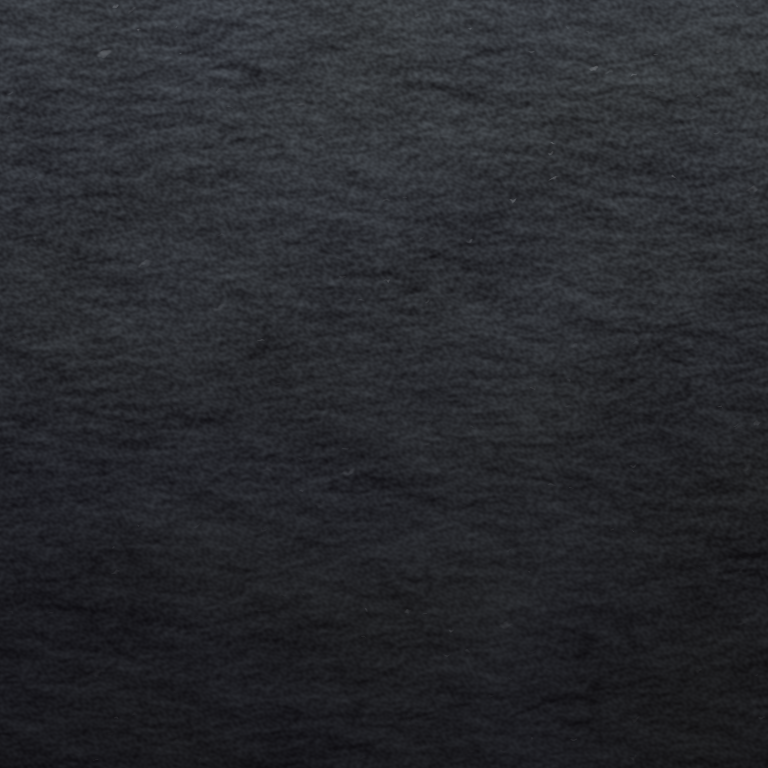
Give the GLSL for this texture, as a Shadertoy shader.

```glsl
#define SHADOW_COLOR vec3(0.094, 0.094, 0.109)
#define LIGHT_COLOR  vec3(0.229, 0.243, 0.263)
#define BLUE_TINT    vec3(-0.003, -0.003, 0.006)
#define LEDGE_SCALE  vec2(15.0, 43.0)
#define GRAIN_SCALE  vec2(163.7, 207.3)
#define RELIEF_GAIN  0.62
#define LEDGE_GAIN   0.36
#define GRAIN_GAIN   0.50
#define CRACK_GAIN   0.30
#define FLECK_GAIN   0.17

vec2 hash2(vec2 p) {
    vec3 q = fract(p.xyx * vec3(0.1031, 0.1030, 0.0973));
    q += dot(q, q.yzx + 33.33);
    return fract((q.xx + q.yz) * q.zy);
}

vec2 gradientAt(vec2 cell) {
    float angle = 6.28318 * hash2(cell).x;
    return vec2(cos(angle), sin(angle));
}

float gradientNoise(vec2 p) {
    vec2 i = floor(p), f = p - i;
    vec2 u = f * f * f * (f * (f * 6.0 - 15.0) + 10.0);
    vec2 e = vec2(0.0, 1.0);
    float low  = mix(dot(gradientAt(i), f),
                     dot(gradientAt(i + e.yx), f - e.yx), u.x);
    float high = mix(dot(gradientAt(i + e.xy), f - e.xy),
                     dot(gradientAt(i + e.yy), f - e.yy), u.x);
    return mix(low, high, u.y);
}

vec2 turn(vec2 p, float angle) {
    float c = cos(angle), s = sin(angle);
    return vec2(c * p.x - s * p.y, s * p.x + c * p.y);
}

// Flat, layered height of the split stone
float ledgeHeight(vec2 p) {
    float sum = 0.0, amplitude = 0.6;
    for (int i = 0; i < 3; i++) {
        float octave = float(i);
        vec2 q = turn(p, 0.09 - 0.13 * octave) * LEDGE_SCALE * pow(1.93, octave);
        sum += amplitude * gradientNoise(q + 40.0 + 17.3 * octave);
        amplitude *= 0.62;
    }
    return sum;
}

// Thin dark seams that open only in some places
float cracks(vec2 p) {
    float seam = abs(gradientNoise(turn(p, -0.08) * vec2(8.0, 27.0) + 71.3));
    float patchMask = smoothstep(0.05, 0.4, gradientNoise(p * vec2(6.3, 10.7) + 23.7));
    return (1.0 - smoothstep(0.0, 0.13, seam)) * patchMask;
}

// Sparse pale chips, one per chosen cell, in two sizes
float flecks(vec2 p) {
    float total = 0.0;
    float cluster = smoothstep(-0.15, 0.35, gradientNoise(p * vec2(4.3, 5.7) + 33.1));
    for (int i = 0; i < 2; i++) {
        float cells = 19.0 + 18.0 * float(i);
        vec2 q = p * cells, id = floor(q);
        vec2 place = hash2(id + 31.0 * float(i) + 5.0);
        vec2 kind = hash2(id + 57.0 * float(i) + 91.0);
        vec2 d = (q - id - mix(vec2(0.3), vec2(0.7), place)) / cells;
        d.y -= (kind.y - 0.4) * 0.5 * d.x;
        d += 0.005 * vec2(gradientNoise(p * 150.0 + 9.0), gradientNoise(p * 140.0 + 61.0));
        float radius = mix(0.005, 0.012, kind.y) / (1.0 + 0.7 * float(i));
        float chip = 1.0 - smoothstep(0.2, 1.0, length(d * vec2(1.0, 2.2)) / radius);
        total += chip * step(0.90, kind.x) * mix(0.25, 1.0, place.x);
    }
    return total * mix(0.3, 1.0, cluster);
}

void mainImage(out vec4 fragColor, in vec2 fragCoord) {
    vec2 uv = fragCoord / iResolution.xy;

    // Gentle bending of the bedding lines
    vec2 p = uv;
    p.y += 0.018 * gradientNoise(uv * vec2(3.1, 4.3) + 3.7)
         + 0.006 * gradientNoise(uv * vec2(11.0, 15.0) + 8.1);

    // Light falling from the top centre
    float tone = 0.02 + 0.95 * uv.y;
    tone -= 0.30 * (uv.x - 0.5) * (uv.x - 0.5);
    tone += 0.20 * gradientNoise(uv * vec2(3.3, 5.1) + 12.4);
    tone += 0.14 * gradientNoise(turn(p, 0.2) * vec2(8.3, 17.0) + 28.6);

    // Relief lit from above, then fine grain turned off the pixel axes
    float height = ledgeHeight(p);
    float relief = height - ledgeHeight(p + vec2(0.001, 0.005));
    float grain = gradientNoise(turn(uv, 0.43) * GRAIN_SCALE + 5.3)
                + 0.6 * gradientNoise(turn(p, -0.21) * vec2(73.3, 117.9) + 2.9);
    float detail = RELIEF_GAIN * relief + LEDGE_GAIN * height
                 + GRAIN_GAIN * grain - CRACK_GAIN * cracks(p);
    tone += detail * mix(0.5, 1.0, smoothstep(0.0, 0.9, uv.y));

    // Colour with faint bluish patches
    vec3 color = mix(SHADOW_COLOR, LIGHT_COLOR, max(tone, -0.25));
    float blue = gradientNoise(uv * vec2(4.7, 6.1) + 55.2) + 0.7 * (0.5 - uv.x);
    color += BLUE_TINT * blue;
    color += FLECK_GAIN * flecks(uv) * mix(0.4, 1.0, uv.y);
    fragColor = vec4(color, 1.0);
}
```
